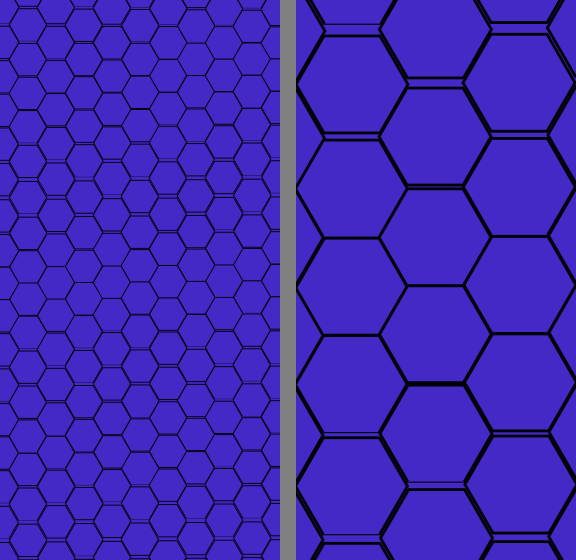
Left: the whole. Right: its middle third, enlarged.
This pattern is drawn by a WebGL 1 fragment shader. Its source:

```glsl
precision highp float;
// Flat-topped hexagon outlines on a violet ground, ten columns across.
// Rows sit slightly apart and slow waves move each hexagon, so neighbouring
// outlines drift between one shared line and two; some lower edges run thin.

uniform vec2 u_resolution;

const float TAU = 6.2831853;
const float COLUMNS = 10.0;          // columns across the canvas; one pitch = 1 unit
const float ROW_PITCH = 1.224;       // slightly more than the hexagon height
const float FIRST_ROW = 0.30;        // centre of the top row in even columns
const float APOTHEM = 0.57735;       // half the height of a hexagon
const float LINE_WIDTH = 0.034;
const float THIN_EDGE = 0.4;         // width factor of a worn lower edge
const float THIN_SHARE = 0.45;       // share of hexagons with a worn lower edge
const float WAVE_LENGTH = 12.24;     // period of the vertical drift
const float WAVE_PEAK = 8.5;
const float WAVE_HEIGHT = 0.044;
const float SWAY = 0.012;            // sideways drift
const vec2 TILT = vec2(0.008, -0.010); // slope of the rows at the top, then below
const vec3 GROUND = vec3(0.27, 0.16, 0.78);
const vec3 INK = vec3(0.008, 0.004, 0.03);

float hash(vec2 p) {
  vec3 q = fract(vec3(p.xyx) * 0.1031);
  q += dot(q, q.yzx + 33.33);
  return fract((q.x + q.y) * q.z);
}

// Offset of a hexagon from its place in the even lattice
vec2 drift(vec2 centre) {
  float phase = TAU * (centre.y - WAVE_PEAK) / WAVE_LENGTH;
  float slope = mix(TILT.x, TILT.y, smoothstep(0.3, 3.6, centre.y));
  float rise = WAVE_HEIGHT * (cos(phase) + cos(2.0 * phase));
  return vec2(SWAY * sin(phase + 0.9 * centre.x), rise + slope * centre.x);
}

// Share of a pixel covered by a stroke whose axis is at distance d
float strokeCover(float d, float width, float pixel) {
  float upper = min(d + 0.5 * pixel, 0.5 * width);
  float lower = max(d - 0.5 * pixel, -0.5 * width);
  return clamp((upper - lower) / pixel, 0.0, 1.0);
}

// Outline of one hexagon; p is relative to its centre, with y downwards
float hexOutline(vec2 p, float lowerWidth, float pixel) {
  vec2 a = abs(p);
  float slanted = dot(a, vec2(0.8660254, 0.5));
  float d = max(a.y, slanted) - APOTHEM;
  bool onLowerEdge = p.y > 0.0 && a.y > slanted;
  return strokeCover(d, onLowerEdge ? lowerWidth : LINE_WIDTH, pixel);
}

void main() {
  float pixel = COLUMNS / u_resolution.x;
  vec2 p = vec2(gl_FragCoord.x, u_resolution.y - gl_FragCoord.y) * pixel;
  float ink = 0.0;

  // Join the outlines of the surrounding hexagons
  for (int i = -1; i <= 1; i++) {
    float column = floor(p.x + 0.5) + float(i);
    float start = FIRST_ROW + 0.5 * ROW_PITCH * mod(column, 2.0);
    float nearestRow = floor((p.y - start) / ROW_PITCH + 0.5);
    for (int j = -1; j <= 1; j++) {
      float row = nearestRow + float(j);
      vec2 centre = vec2(column, start + row * ROW_PITCH);
      float worn = step(hash(vec2(column, row) + 17.0), THIN_SHARE);
      float lowerWidth = LINE_WIDTH * mix(1.0, THIN_EDGE, worn);
      ink = max(ink, hexOutline(p - centre - drift(centre), lowerWidth, pixel));
    }
  }

  gl_FragColor = vec4(mix(GROUND, INK, ink), 1.0);
}
```
